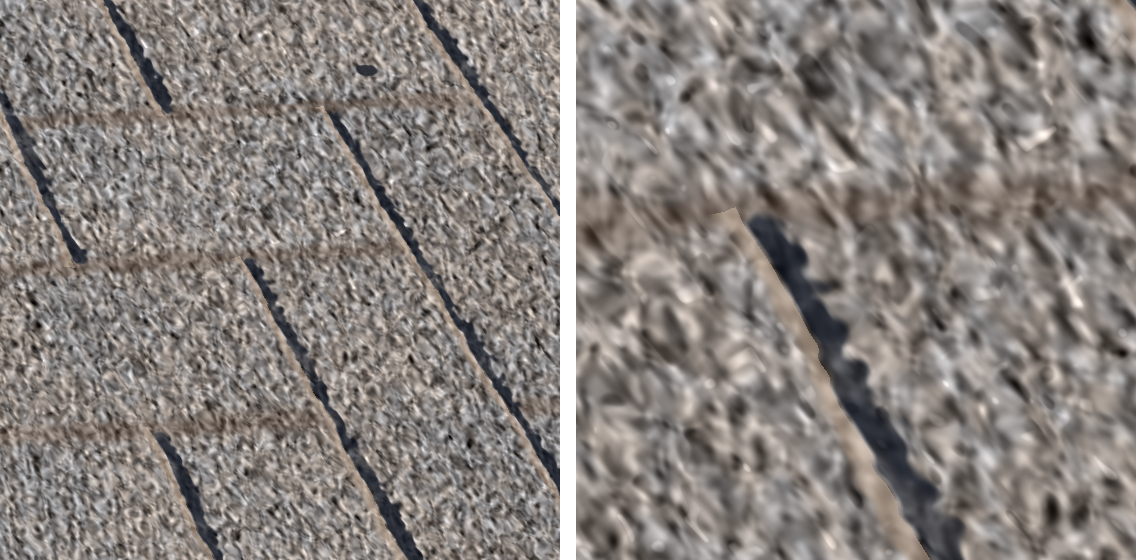
Left, the full canvas; right, a detail of the centre.
A WebGL 2 fragment shader for this texture:

```glsl
#version 300 es
precision highp float;
// Herringbone paving of rough grey stone blocks, seen in perspective under low sun.

uniform vec2 u_resolution;
out vec4 outColor;

// Ground plane: screen = (ACROSS * u + DOWN * v + START) / (1 - DEPTH * v), y downwards
const vec2 ACROSS = vec2(0.280, -0.0156);
const vec2 DOWN = vec2(0.112, 0.226);
const vec2 START = vec2(0.573, 0.190);
const float DEPTH = 0.06;

// Joints, in block widths
const float SHADOW_WIDTH = 0.088;
const float LIT_WIDTH = 0.042;
const float SEAM_WIDTH = 0.055;
const float WOBBLE = 0.022;
const float SOFT = 0.014;
const float RAGGED = 0.05;

// Stone grain
const vec2 GRAIN_AXIS = vec2(0.643, -0.766);
const vec2 GRAIN_COUNT = vec2(86.0, 128.0);
const float GRAIN_CONTRAST = 0.30;
const float FINE_CONTRAST = 0.27;
const float RELIEF = 0.23;
const float PIT_DEPTH = 0.18;
const vec2 CHIP_CENTER = vec2(0.655, 0.125);
const vec2 CHIP_SIZE = vec2(0.024, 0.011);

const vec3 STONE = vec3(0.553, 0.537, 0.526);
const vec3 WARM = vec3(1.03, 0.99, 0.955);
const vec3 COOL = vec3(0.98, 1.00, 1.03);
const vec3 SHADOW = vec3(0.15, 0.165, 0.20);
const vec3 LIT_EDGE = vec3(0.69, 0.62, 0.56);
const vec3 SEAM = vec3(0.475, 0.425, 0.39);

float hash(vec2 p) {
  return fract(sin(dot(p, vec2(127.1, 311.7))) * 43758.5453);
}

float noise(vec2 p) {
  vec2 i = floor(p), f = fract(p);
  f = f * f * (3.0 - 2.0 * f);
  return mix(mix(hash(i), hash(i + vec2(1, 0)), f.x),
             mix(hash(i + vec2(0, 1)), hash(i + vec2(1, 1)), f.x), f.y);
}

float cross2(vec2 a, vec2 b) { return a.x * b.y - a.y * b.x; }

// Screen position to block coordinates on the ground
vec2 toGround(vec2 p) {
  vec2 down = DOWN + DEPTH * p, rest = p - START;
  return vec2(cross2(rest, down), cross2(ACROSS, rest)) / cross2(ACROSS, down);
}

// 1 inside a band of the given width, with a soft border
float band(float d, float width) {
  return 1.0 - smoothstep(width - SOFT, width + SOFT, d);
}

void main() {
  vec2 p = gl_FragCoord.xy / u_resolution;
  p.y = 1.0 - p.y;

  // Herringbone: phases 0 and 1 form an upright block, 2 and 3 a lying one
  vec2 ground = toGround(p);
  vec2 wobble = vec2(noise(ground * 7.0), noise(ground * 7.0 + 40.0)) - 0.5;
  wobble += 0.7 * (vec2(noise(ground * 31.0), noise(ground * 31.0 + 70.0)) - 0.5);
  ground += WOBBLE * wobble;
  vec2 cell = floor(ground), f = fract(ground);
  float phase = mod(cell.x + cell.y, 4.0);
  bool hasTop = phase != 1.0, hasBottom = phase != 0.0;
  bool hasLeft = phase != 3.0, hasRight = phase != 2.0;
  vec2 block = cell - vec2(hasLeft ? 0 : 1, hasTop ? 0 : 1);

  // Grain: bent, slanted chips with side-lit relief, pits and glints
  vec2 q = vec2(p.x, -p.y);
  q = GRAIN_COUNT * vec2(dot(q, GRAIN_AXIS), cross2(q, GRAIN_AXIS));
  q += 0.9 * (vec2(noise(q * 0.45 + 11.0), noise(q * 0.45 + 37.0)) - 0.5);
  float chips = noise(q);
  float fine = noise(q * 1.9 + 17.0);
  float relief = chips - noise(q + vec2(-0.45, 0.6));
  float grain = GRAIN_CONTRAST * (chips - 0.5) + FINE_CONTRAST * (fine - 0.5) + RELIEF * relief;
  grain -= PIT_DEPTH * smoothstep(0.70, 0.92, noise(q * 0.75 + 53.0));
  grain += 0.16 * smoothstep(0.84, 0.97, noise(q * 0.9 + 91.0));

  // Block tone and warm dusty patches
  float patches = noise(ground * 2.3 + 8.0);
  float hue = 0.55 * noise(q * 0.6 + 29.0) + 0.45 * patches;
  float tone = 0.04 * (hash(block) - 0.5) + 0.04 * (patches - 0.5);
  vec3 color = (STONE + grain + tone) * mix(COOL, WARM, smoothstep(0.2, 0.8, hue));

  // Dusty seams across, fading in and out
  float seamDistance = min(hasTop ? f.y : 1.0, hasBottom ? 1.0 - f.y : 1.0);
  float seamWidth = SEAM_WIDTH * (0.5 + 0.9 * noise(ground * 6.0 + 5.0));
  float seam = 1.0 - smoothstep(0.3 * seamWidth, 1.5 * seamWidth, seamDistance);
  vec3 dust = SEAM + 0.65 * grain + 0.14 * (noise(ground * 13.0) - 0.5);
  color = mix(color, dust, 0.85 * seam);

  // Running joints: a lit rim on the left, a ragged shadowed gap on the right
  float wear = noise(ground * vec2(1.0, 3.0) + 3.0);
  float ragged = RAGGED * (chips - 0.5);
  float rim = hasRight ? band(1.0 - f.x + 0.4 * ragged, LIT_WIDTH * (0.7 + 0.5 * wear)) : 0.0;
  color = mix(color, LIT_EDGE + 0.4 * grain, 0.85 * rim);
  float runEnd = phase == 0.0 ? f.y : phase == 2.0 ? 1.0 - f.y : 1.0;
  float gap = hasLeft ? band(f.x + ragged, SHADOW_WIDTH * (0.6 + 0.55 * wear)) : 0.0;
  gap *= smoothstep(0.0, SOFT, f.x) * smoothstep(0.015, 0.05, runEnd + ragged);
  gap *= mix(0.7, 1.0, smoothstep(0.2, 0.5, noise(ground * 9.0 + 60.0)));
  color = mix(color, SHADOW + 0.22 * grain, 0.97 * gap);

  // One loose dark chip
  float chip = length((p - CHIP_CENTER) / CHIP_SIZE) + 0.4 * (chips - 0.5);
  color = mix(color, SHADOW, 0.9 * (1.0 - smoothstep(0.7, 1.0, chip)));

  outColor = vec4(clamp(color, 0.0, 1.0), 1.0);
}
```
